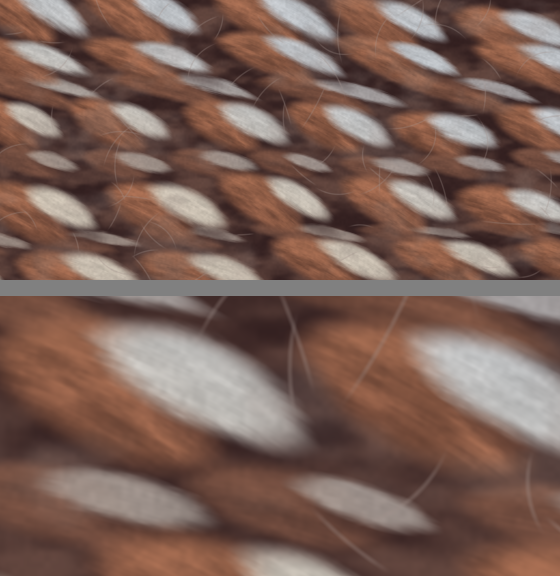
Top: the whole. Bottom: its middle third, enlarged.
Write a WebGL 2 fragment shader that draws this texture.

```glsl
#version 300 es
precision highp float;
uniform vec2 u_resolution;
out vec4 fragColor;

const int ROWS = 8;
const int HAIRS = 70;
// Per row: centre height, half height, stitch pitch, pale strand offset
const vec4 ROW[ROWS] = vec4[ROWS](
    vec4(0.165, 0.045, 0.40, 0.38), vec4(0.42, 0.060, 0.305, 0.81),
    vec4(0.69, 0.060, 0.52, 0.25), vec4(0.94, 0.105, 0.44, 1.04),
    vec4(0.80, 0.085, 0.455, 0.625), vec4(0.55, 0.100, 0.375, 0.51),
    vec4(0.27, 0.110, 0.43, 0.65), vec4(0.05, 0.100, 0.455, 0.81));
const float ROW_LIGHT[ROWS] = float[ROWS](0.45, 0.55, 0.7, 1.0, 1.0, 1.0, 1.0, 1.0);

const vec3 SHADOW = vec3(0.20, 0.125, 0.125);
const vec3 UMBER = vec3(0.38, 0.27, 0.24);
const vec3 TAN = vec3(0.61, 0.40, 0.30);
const vec3 RUST = vec3(0.47, 0.30, 0.23);
const vec3 CREAM = vec3(0.83, 0.79, 0.73);
const vec3 COOL_WHITE = vec3(0.78, 0.80, 0.82);
const vec3 HAZE = vec3(0.57, 0.51, 0.49);
const float TWIST = 4.4;        // strand slope per unit of row half height
const float JITTER = 0.13;      // placement variation, in pitches
const float HAIR_WIDTH = 0.005;

float hash(vec2 p) {
    vec3 q = fract(p.xyx * 0.1031);
    q += dot(q, q.yzx + 33.33);
    return fract((q.x + q.y) * q.z);
}

float noise(vec2 p) {
    vec2 i = floor(p), f = fract(p);
    f = f * f * (3.0 - 2.0 * f);
    return mix(mix(hash(i), hash(i + vec2(1, 0)), f.x),
               mix(hash(i + vec2(0, 1)), hash(i + vec2(1, 1)), f.x), f.y);
}

float fbm(vec2 p) {
    return 0.55 * noise(p) + 0.3 * noise(p * 2.1 + 7.3) + 0.15 * noise(p * 4.3 + 19.1);
}

vec2 rotate(vec2 p, float a) {
    float c = cos(a), s = sin(a);
    return vec2(c * p.x - s * p.y, s * p.x + c * p.y);
}

// Soft lens: 1 inside, fading to 0 at the tips and sides
float lens(vec2 p, vec2 size, float softness) {
    vec2 q = abs(p / size);
    return smoothstep(0.0, softness, 1.0 - q.x * q.x - pow(q.y, 1.6));
}

// One twisted cord: a brown strand and a pale strand in each pitch
vec3 drawRow(vec3 color, vec2 p, vec4 row, float light, float seed) {
    float halfHeight = row.y, pitch = row.z;
    float cell = floor((p.x - row.w) / pitch + 0.5);
    for (int pass = 0; pass < 2; pass++) {
        for (int j = -1; j <= 1; j++) {
            float id = cell + float(j);
            float r1 = hash(vec2(id + 40.0, seed));
            float r2 = hash(vec2(id + 80.0, seed + 17.0));
            vec2 centre = vec2(row.w + pitch * (id + JITTER * (r1 - 0.5)),
                               row.x + halfHeight * 0.35 * (r2 - 0.5));
            float angle = halfHeight * TWIST * mix(0.85, 1.15, r2);
            if (pass == 0) {
                vec2 q = rotate(p - centre + vec2(0.3 * pitch, 0.1 * halfHeight), angle);
                q.y += 0.5 * q.x * q.x;
                float fibre = fbm(q * vec2(14.0, 55.0) + id * 9.1 + seed);
                float mask = lens(q, vec2(0.47 * pitch, 0.86 * halfHeight), 0.6);
                float lit = smoothstep(-0.8, 0.5, q.y / halfHeight + fibre - 0.5);
                vec3 brown = mix(RUST, TAN, lit) * (0.85 + 0.3 * fibre);
                color = mix(color, mix(UMBER, brown, light), mask * mix(0.6, 1.0, light));
            } else {
                vec2 q = rotate(p - centre, angle);
                q.y += 0.35 * q.x * q.x;
                float fibre = fbm(q * vec2(16.0, 70.0) + id * 5.7 + seed);
                // Contact shadow on the trailing side
                float dark = lens(q - vec2(0.12 * pitch, -0.3 * halfHeight),
                                  vec2(0.40 * pitch, 0.60 * halfHeight), 0.9);
                color = mix(color, SHADOW, 0.45 * dark);
                vec2 size = vec2(0.39 * pitch, 0.56 * halfHeight) * mix(0.85, 1.12, r1);
                float mask = lens(q + 0.012 * (fibre - 0.5), size, 0.75);
                vec3 white = mix(CREAM, COOL_WHITE, smoothstep(0.2, 1.0, p.y + 0.3 * p.x - 0.2));
                white *= 0.86 + 0.2 * fibre;
                color = mix(color, mix(HAZE, white, light), mask * mix(0.6, 0.97, light));
            }
        }
    }
    return color;
}

void main() {
    vec2 p = gl_FragCoord.xy / u_resolution.y;

    // Gentle sag of the rows
    vec2 w = p;
    w.y -= mix(0.03, -0.035, p.y) * (p.x - 1.0) + 0.025 * (noise(p * 2.2 + 3.0) - 0.5);

    // Dark gaps with a fuzzy bloom
    vec3 color = mix(SHADOW, UMBER, smoothstep(0.3, 0.8, fbm(w * vec2(7.0, 16.0))));
    for (int i = 0; i < ROWS; i++)
        color = drawRow(color, w, ROW[i], ROW_LIGHT[i], float(i) * 3.7 + 1.0);
    color = mix(color, HAZE, 0.22 * smoothstep(0.45, 0.8, fbm(p * vec2(8.0, 11.0) + 31.0)));

    // Stray curved hairs
    for (int i = 0; i < HAIRS; i++) {
        float id = float(i);
        vec2 at = vec2(2.0 * hash(vec2(id, 3.0)), hash(vec2(id, 11.0)));
        vec2 q = rotate(p - at, 3.14159 * hash(vec2(id, 23.0)));
        q.y += (hash(vec2(id, 31.0)) - 0.5) * 9.0 * q.x * q.x;
        float reach = mix(0.04, 0.12, hash(vec2(id, 47.0)));
        float hair = (1.0 - smoothstep(0.0, HAIR_WIDTH, abs(q.y)))
                   * (1.0 - smoothstep(0.4 * reach, reach, abs(q.x)));
        color = mix(color, HAZE * 1.1, 0.3 * hair);
    }

    color *= 0.97 + 0.06 * noise(p * 130.0);
    fragColor = vec4(color, 1.0);
}
```
